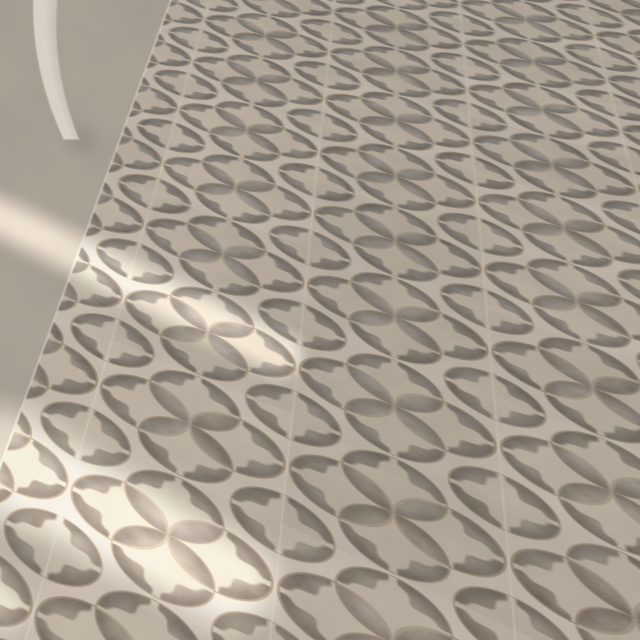
Give the GLSL for this pattern, as a WebGL 2 fragment shader.

```glsl
#version 300 es
precision highp float;
// A patterned tile floor seen in perspective: lone circles on the tile corners,
// four-circle flowers on the tile centres. The canvas is unprojected to tile
// space, the motif is folded by symmetry, then sunlight is laid over it.

uniform vec2 u_resolution;
out vec4 fragColor;

// Projection: a point is (ORIGIN + s*AXIS_S + t*AXIS_T) / (1 + s*FADE_S + t*FADE_T)
const vec2 ORIGIN = vec2(0.440, 0.182);
const vec2 AXIS_S = vec2(0.3594, 0.0374);
const vec2 AXIS_T = vec2(0.0633, 0.2058);
const float FADE_S = 0.0166;
const float FADE_T = 0.101;

const float RADIUS = 0.243;       // circle radius, in tiles
const float OUTLINE = 0.005;      // half width of the circle outline
const float GROUT = 0.004;        // half width of the joints
const float SCALLOP = 0.014;      // depth of the ragged crescent edge
const float THINNING = 0.030;     // how far ragged crescents are pared back
const float PETAL_INSET = 0.006;  // slimming of the smooth petals

const vec3 GROUND = vec3(0.770, 0.728, 0.675);
const vec3 CREAM = vec3(0.742, 0.698, 0.638);
const vec3 WASH_WARM = vec3(0.560, 0.517, 0.467);
const vec3 WASH_BLUE = vec3(0.510, 0.490, 0.472);
const vec3 OCHRE = vec3(0.600, 0.535, 0.455);
const vec3 JOINT = vec3(0.830, 0.795, 0.745);
const vec3 CONCRETE = vec3(0.668, 0.632, 0.585);
const vec3 LEG = vec3(0.840, 0.815, 0.780);
const vec3 SUNLIT_MAX = vec3(0.975, 0.953, 0.912);

float hash(vec2 p) {
    return fract(sin(dot(p, vec2(127.1, 311.7))) * 43758.5453);
}

float noise(vec2 p) {
    vec2 i = floor(p), f = fract(p);
    f = f * f * (3.0 - 2.0 * f);
    return mix(mix(hash(i), hash(i + vec2(1, 0)), f.x),
               mix(hash(i + vec2(0, 1)), hash(i + vec2(1, 1)), f.x), f.y);
}

float fbm(vec2 p) {
    float sum = 0.0, amp = 0.5;
    for (int i = 0; i < 4; i++) {
        sum += amp * noise(p);
        p = p * 2.03 + 7.1;
        amp *= 0.5;
    }
    return sum;
}

float fill(float d, float aa) { return 1.0 - smoothstep(-aa, aa, d); }

// Thin line that fades rather than aliases when narrower than a pixel
float stroke(float d, float w, float aa) {
    return fill(abs(d) - max(w, aa * 0.5), aa) * min(1.0, w / (aa * 0.5));
}

vec2 toTile(vec2 p) {
    vec2 a = AXIS_S - FADE_S * p, b = AXIS_T - FADE_T * p, c = p - ORIGIN;
    float s = c.x * b.y - c.y * b.x, t = a.x * c.y - a.y * c.x;
    vec2 st = vec2(s, t) / (a.x * b.y - a.y * b.x);
    return vec2(st.x, st.x + st.y);
}

// Paints one circle: cream star, four washed crescents, outline
vec3 paintCircle(vec3 col, vec2 l, float ragged, vec3 wash, float aa) {
    vec2 m = abs(l);
    float rim = length(l) - RADIUS;
    float along = (m.x - m.y) / RADIUS;
    float pared = THINNING - SCALLOP * cos(along * 8.0);
    float crescent = length(m - RADIUS) - RADIUS + mix(PETAL_INSET, pared, ragged);
    float depth = smoothstep(-0.11, 0.0, rim);
    vec3 tone = mix(wash * 1.10, wash * 0.93, depth) * (1.0 - 0.06 * ragged);
    col = mix(col, mix(CREAM, tone, fill(crescent, aa + 0.006)), fill(rim, aa + 0.002));
    return mix(col, OCHRE, 0.75 * stroke(rim, OUTLINE, aa + 0.002));
}

vec3 paintTile(vec2 uv, float aa, float height) {
    vec2 q = abs(fract(uv) - 0.5);
    float mottle = fbm(uv * 9.0);
    vec3 wash = mix(WASH_WARM, WASH_BLUE, clamp(height + mottle - 0.5, 0.0, 1.0));
    wash *= 0.84 + 0.34 * mottle;
    wash = mix(wash, GROUND, 0.12 * height);

    vec3 col = paintCircle(GROUND, 0.5 - q, 1.0, wash, aa);
    // Flower: the fold leaves two circles, drawn so their overlap is a petal
    vec2 right = q - vec2(RADIUS, 0.0), top = q - vec2(0.0, RADIUS);
    col = paintCircle(col, right, step(0.0, right.x), wash, aa);
    col = paintCircle(col, top, step(0.0, top.y), wash, aa);
    col = mix(col, OCHRE, 0.6 * stroke(length(right) - RADIUS, OUTLINE, aa + 0.002));

    col = mix(col, JOINT, 0.6 * stroke(0.5 - q.x, GROUT, aa));
    col = mix(col, JOINT, 0.1 * stroke(0.5 - q.y, GROUT, aa));
    return col * (0.965 + 0.04 * hash(floor(uv)) + 0.07 * (fbm(uv * 5.0) - 0.5));
}

// Soft streak of light from a to b
float streak(vec2 p, vec2 a, vec2 b, float w0, float w1, float blur) {
    vec2 d = b - a;
    float h = clamp(dot(p - a, d) / dot(d, d), 0.0, 1.0);
    return 1.0 - smoothstep(-blur, blur, length(p - a - d * h) - mix(w0, w1, h));
}

void main() {
    vec2 p = gl_FragCoord.xy / u_resolution;
    float px = 1.0 / min(u_resolution.x, u_resolution.y);
    vec2 uv = toTile(p);
    float aa = 0.5 * length(fwidth(uv));
    vec3 col = paintTile(uv, aa, p.y);
    col *= 0.97 + 0.05 * smoothstep(0.7, 0.0, p.x) - 0.03 * p.y;

    // Bare floor on the left, its edge strip, and a curved furniture leg
    float edge = (p.x - 0.267 + 0.366 * (1.0 - p.y)) * 0.939;
    vec3 bare = CONCRETE * (0.95 + 0.08 * fbm(p * 9.0));
    float drop = 1.0 - p.y;
    float legX = p.x - (0.071 - 0.06 * drop + 1.13 * drop * drop);
    float leg = max(abs(legX) - mix(0.019, 0.012, drop / 0.22), drop - 0.218);
    bare *= 1.0 - 0.08 * (1.0 - smoothstep(0.0, 0.04, length(p - vec2(0.125, 0.782))));
    bare = mix(bare, LEG * (1.0 - 5.0 * max(legX, 0.0)), fill(leg, px * 1.5));
    col = mix(col, bare, fill(edge, px));
    col = mix(col, JOINT, 0.6 * stroke(edge, 0.0018, px));

    // Sunlight
    float sun = streak(p, vec2(-0.05, 0.685), vec2(0.435, 0.448), 0.027, 0.032, 0.024);
    sun = max(sun, streak(p, vec2(0.0, 0.285), vec2(0.36, 0.090), 0.075, 0.065, 0.040));
    sun = max(sun, 0.8 * streak(p, vec2(-0.04, 0.09), vec2(0.01, 0.05), 0.04, 0.03, 0.03));
    sun *= 0.85 + 0.3 * fbm(p * 8.0);
    col = mix(col, min(col * 1.36 + 0.03, SUNLIT_MAX), clamp(sun, 0.0, 1.0));
    fragColor = vec4(col, 1.0);
}
```
